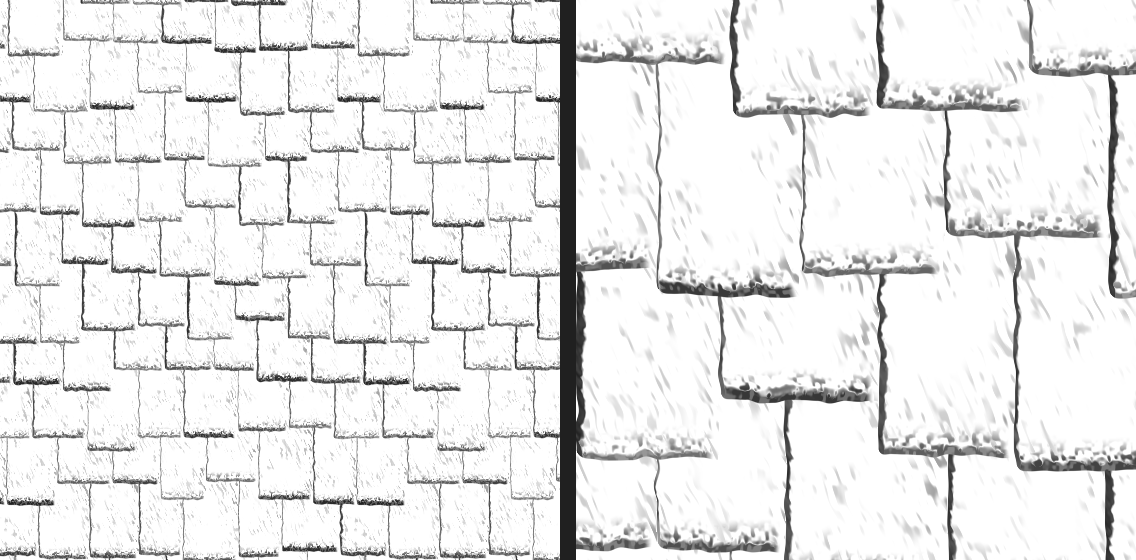
Left: the whole. Right: its middle third, enlarged.
Write a WebGL 2 fragment shader that draws this texture map.

```glsl
#version 300 es
precision highp float;

uniform vec2 u_resolution;
out vec4 fragColor;

// Layout, in canvas units
const float REPEATS = 1.6;
const float COLUMNS = 7.0;
const float SHINGLE_WIDTH = 1.0 / (REPEATS * COLUMNS);
const float ROW_HEIGHT = 0.099;
const vec2 ORIGIN = vec2(0.0625, 0.017);
const float SIDE_JITTER = 0.20;
const float DROP_JITTER = 0.54;

// Ink
const vec3 PAPER = vec3(1.0);
const vec3 INK = vec3(0.13);
const vec2 BUTT_THICKNESS = vec2(0.0036, 0.0100);
const vec2 SIDE_THICKNESS = vec2(0.0018, 0.0056);
const float BAND_HEIGHT = 0.020;
const float ROUGHNESS = 0.0026;
const float STROKE_INK = 0.22;

float hash(vec2 p) {
    vec3 q = fract(p.xyx * vec3(0.1031, 0.1030, 0.0973));
    q += dot(q, q.yzx + 33.33);
    return fract((q.x + q.y) * q.z);
}

float noise(vec2 p) {
    vec2 i = floor(p), f = fract(p);
    f = f * f * (3.0 - 2.0 * f);
    float low = mix(hash(i), hash(i + vec2(1.0, 0.0)), f.x);
    float high = mix(hash(i + vec2(0.0, 1.0)), hash(i + 1.0), f.x);
    return mix(low, high, f.y);
}

// Identity that returns after one full repeat across
vec2 shingleId(float column, float row) {
    return vec2(mod(column, COLUMNS) + 3.0, row + 11.0);
}

// Left side of a shingle, slightly wavering with height
float leftSide(float column, float row, float y) {
    vec2 id = shingleId(column, row);
    float shift = 0.5 * mod(row, 2.0) + SIDE_JITTER * (hash(id) - 0.5);
    float waver = noise(vec2(y * 90.0, id.x * 9.0 + id.y * 31.0)) - 0.5;
    return ORIGIN.x + (column + shift) * SHINGLE_WIDTH + ROUGHNESS * waver;
}

// Ink on one shingle: d is measured from its lower left corner
float shingleInk(vec2 d, float width, vec2 id, float pixel) {
    float buttWeight = hash(id + 41.0);
    float sideWeight = pow(hash(id + 73.0), 1.4);
    vec2 q = d + 9.0 * vec2(hash(id + 5.0), hash(id + 17.0));
    float u = d.x / width;
    float grain = noise(q * vec2(210.0, 230.0));
    float fine = noise(q * vec2(480.0, 380.0));

    // Heavy lower edge, ending short of the right side
    float thick = mix(BUTT_THICKNESS.x, BUTT_THICKNESS.y, buttWeight);
    float span = smoothstep(0.0, 0.035, u) * (1.0 - smoothstep(0.91, 0.97, u));
    float depth = d.y + (mix(grain, fine, 0.35) - 0.5) * thick * 1.1;
    float butt = 1.0 - smoothstep(thick * 0.45, thick * 0.75 + pixel, depth);
    butt *= span * mix(0.6, 1.0, buttWeight) * mix(0.72, 1.0, smoothstep(0.2, 0.6, fine));

    // Chipped band above the edge
    float fade = 1.0 - smoothstep(thick * 0.6, BAND_HEIGHT, d.y);
    float chips = smoothstep(0.46, 0.76, mix(grain, fine, 0.55));
    chips *= fade * span * mix(0.6, 1.0, buttWeight);

    // Left side line, broken where it is light
    float sideWidth = mix(SIDE_THICKNESS.x, SIDE_THICKNESS.y, sideWeight);
    float wear = noise(vec2(q.y * 170.0, id.x));
    float reach = d.x + (mix(wear, fine, 0.4) - 0.5) * sideWidth;
    float side = smoothstep(0.0, 1.2 * pixel, d.x);
    side *= 1.0 - smoothstep(sideWidth * 0.6, sideWidth * 0.85 + pixel, reach);
    side *= mix(mix(0.4, 0.95, wear), mix(0.85, 1.0, fine), sideWeight);

    // Sparse slanted scratches, denser toward the right side
    float slant = q.x + 0.4 * q.y;
    float scratch = noise(vec2(slant * 430.0, q.y * 125.0));
    float cluster = smoothstep(0.42, 0.75, noise(q * 48.0));
    cluster += 0.9 * smoothstep(0.80, 0.93, u);
    scratch = smoothstep(0.62, 0.90, scratch) * cluster * STROKE_INK;

    return clamp(max(max(butt, side), max(chips, scratch)), 0.0, 1.0);
}

void main() {
    vec2 p = gl_FragCoord.xy / u_resolution;
    float pixel = 1.0 / min(u_resolution.x, u_resolution.y);
    float baseRow = floor((p.y - ORIGIN.y) / ROW_HEIGHT);
    float ink = 0.0;

    // Lay the rows from bottom to top, each overlapping the one below
    for (int k = -1; k <= 1; k++) {
        float row = baseRow + float(k);
        float column = floor((p.x - ORIGIN.x) / SHINGLE_WIDTH - 0.5 * mod(row, 2.0));
        if (p.x < leftSide(column, row, p.y)) column -= 1.0;
        else if (p.x >= leftSide(column + 1.0, row, p.y)) column += 1.0;

        vec2 id = shingleId(column, row);
        float left = leftSide(column, row, p.y);
        float width = leftSide(column + 1.0, row, p.y) - left;
        float x = p.x - left;
        float drop = DROP_JITTER * (hash(id + 29.0) - 0.5);
        float bottom = ORIGIN.y + (row + drop) * ROW_HEIGHT;
        bottom += ROUGHNESS * (noise(vec2(x * 120.0, id.x * 13.0 + id.y * 7.0)) - 0.5);
        bottom += 0.005 * exp(-x / 0.002);

        vec2 d = vec2(x, p.y - bottom);
        float cover = smoothstep(-pixel, 0.5 * pixel, d.y);
        ink = mix(ink, shingleInk(d, width, id, pixel), cover);
    }
    fragColor = vec4(mix(PAPER, INK, ink), 1.0);
}
```
